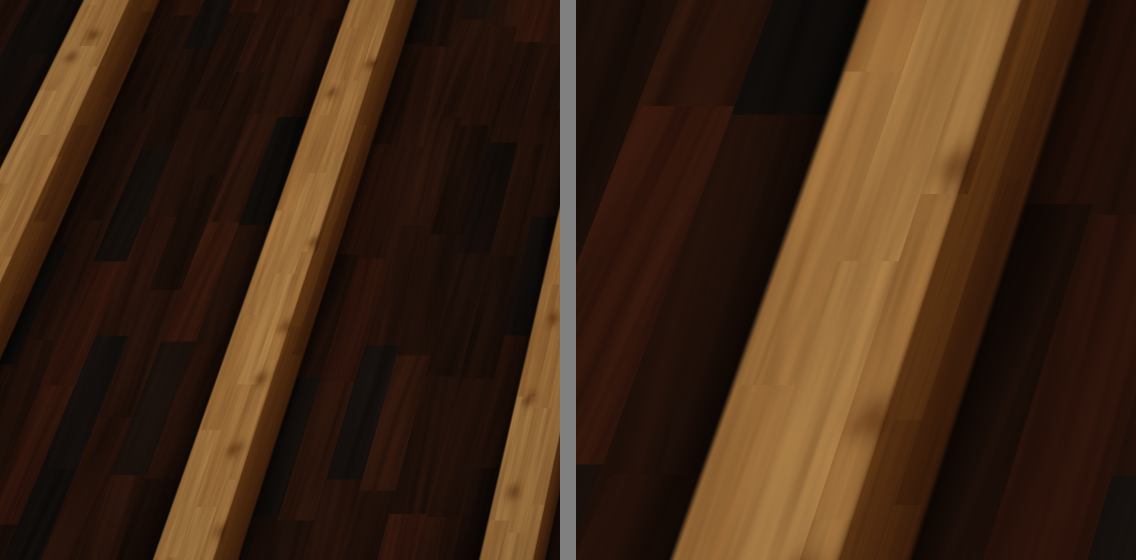
Left, the full canvas; right, a detail of the centre.
A Shadertoy shader for this texture:

```glsl
const vec3 FLOOR_DARK = vec3(0.085, 0.046, 0.028);
const vec3 FLOOR_WARM = vec3(0.155, 0.073, 0.038);
const vec3 FLOOR_RED  = vec3(0.210, 0.085, 0.045);
const vec3 FLOOR_COOL = vec3(0.055, 0.050, 0.045);
const vec3 BAR_LIGHT  = vec3(0.600, 0.440, 0.245);
const vec3 BAR_TAN    = vec3(0.530, 0.350, 0.170);
const vec3 SIDE_LIGHT = vec3(0.330, 0.185, 0.065);
const vec3 SIDE_DARK  = vec3(0.210, 0.100, 0.035);
const vec3 KNOT_TINT  = vec3(0.660, 0.540, 0.420);

const float EDGE_SOFT = 0.0025;      // softness of the bar edges
const float SHADOW_REACH = 0.026;    // falloff of shade beside a bar
const float LANE_BOTTOM = 0.601;     // bar spacing at the lower edge
const float LANE_TOP = 0.4675;       // bar spacing at the upper edge
const float START_BOTTOM = 0.273;    // middle bar, left edge below
const float START_TOP = 0.625;       // middle bar, left edge above
const float STRIPS_PER_LANE = 9.0;
const float FLOOR_BLOCK = 0.27;      // length of a floor block
const float BAR_BLOCK = 0.24;        // length of a bar lamination
const float KNOT_SPACING = 0.13;
const int SAMPLES = 2;

float hash(vec2 p) {
    vec3 q = fract(vec3(p.xyx) * 0.1031);
    q += dot(q, q.yzx + 33.33);
    return fract((q.x + q.y) * q.z);
}

float noise(vec2 p) {
    vec2 i = floor(p), f = fract(p);
    f = f * f * (3.0 - 2.0 * f);
    return mix(mix(hash(i), hash(i + vec2(1, 0)), f.x),
               mix(hash(i + vec2(0, 1)), hash(i + vec2(1, 1)), f.x), f.y);
}

// Staggered blocks: strip and block number at a point
vec2 blockId(vec2 p, float blockLength) {
    float strip = floor(p.x);
    return vec2(strip, floor(p.y / blockLength + 7.0 * hash(vec2(strip, 3.7))));
}

// Dark parquet; p.x counts lanes, p.y runs along them
vec3 floorWood(vec2 p) {
    vec2 id = blockId(vec2(p.x * STRIPS_PER_LANE, p.y), FLOOR_BLOCK) + 40.0;
    float tone = hash(id), hue = hash(id + 17.3);
    vec3 color = mix(FLOOR_DARK, FLOOR_WARM, 0.15 + 0.85 * tone);
    color = mix(color, FLOOR_RED, 0.55 * smoothstep(0.72, 0.95, hue));
    color = mix(color, FLOOR_COOL, 0.8 * smoothstep(0.22, 0.08, hue));

    // Grain leans differently in every block
    float lean = (hash(id + 5.1) - 0.5) * 0.25;
    float bend = 0.015 * noise(p * vec2(5.0, 4.0) + id);
    vec2 g = vec2(p.x + lean * p.y + bend, p.y) + id * 3.0;
    float streak = noise(g * vec2(52.0, 3.5));
    float fiber = noise(g * vec2(150.0, 9.0));
    float cloud = noise(p * vec2(7.0, 5.0) + 30.0);
    return color * (0.55 + 0.45 * streak + 0.2 * fiber + 0.25 * cloud);
}

// Soft elongated knots scattered along a bar
float knots(vec2 p, float bar) {
    float sum = 0.0, cell = floor(p.y / KNOT_SPACING);
    for (float i = -1.0; i <= 1.0; i++) {
        vec2 id = vec2(cell + i + 20.0, bar * 9.0 + 50.0);
        vec2 center = vec2(hash(id), (cell + i + hash(id + 4.4)) * KNOT_SPACING);
        vec2 d = (p - center) / vec2(0.13, 0.016);
        d.x += 0.6 * noise(p * vec2(6.0, 60.0)) - 0.3;
        sum += step(0.4, hash(id + 8.8)) * exp(-dot(d, d));
    }
    return min(sum, 1.0);
}

// Pale laminated wood; p.x is 0 to 1 on top and 1 to 2 on the side
vec3 barWood(vec2 p, float bar) {
    vec2 id = blockId(vec2(p.x * 2.6 + bar * 11.0 + 60.0, p.y), BAR_BLOCK);
    float tone = hash(id + 2.6);
    float streak = noise(p * vec2(13.0, 7.0) + id * 5.0);
    float fiber = noise(p * vec2(38.0, 16.0) + id);
    vec3 top = mix(BAR_TAN, BAR_LIGHT, clamp(0.65 * tone + 0.55 * streak, 0.0, 1.0));
    vec3 side = mix(SIDE_LIGHT, SIDE_DARK, clamp(p.x - 1.0 + 0.5 * (tone - 0.5), 0.0, 1.0));
    vec3 color = mix(top, side, smoothstep(0.97, 1.03, p.x));
    color *= 0.9 + 0.1 * streak + 0.1 * fiber;
    return color * mix(vec3(1), KNOT_TINT, 0.75 * knots(p, bar));
}

vec3 scene(vec2 p) {
    // Receding lane coordinates
    float lane = mix(LANE_BOTTOM, LANE_TOP, p.y);
    float along = p.y * LANE_BOTTOM / lane;
    vec2 ground = vec2((p.x - mix(START_BOTTOM, START_TOP, p.y)) / lane, along);
    vec3 color = floorWood(ground);

    for (float k = -1.0; k <= 1.0; k++) {
        // Left edge, ridge and right edge of this bar
        float left = mix(START_BOTTOM + LANE_BOTTOM * k - 0.018 * k * k,
                         START_TOP + LANE_TOP * k - 0.008 * k * k, p.y);
        float ridge = left + mix(0.108 - 0.012 * k, 0.081, p.y);
        float right = ridge + mix(0.044 - 0.023 * k, 0.040 - 0.015 * k, p.y);

        float gap = max(max(left - p.x, p.x - right), 0.0);
        color *= 1.0 - 0.65 * exp(-gap / SHADOW_REACH);

        float across = p.x < ridge ? (p.x - left) / (ridge - left)
                                   : 1.0 + (p.x - ridge) / (right - ridge);
        float cover = smoothstep(-EDGE_SOFT, EDGE_SOFT, min(p.x - left, right - p.x));
        color = mix(color, barWood(vec2(across, along), k), cover);
    }
    vec2 c = p - 0.5;
    return color * (1.04 - 0.22 * dot(c, c));
}

void mainImage(out vec4 fragColor, in vec2 fragCoord) {
    vec3 sum = vec3(0);
    for (int i = 0; i < SAMPLES * SAMPLES; i++) {
        vec2 offset = (vec2(i % SAMPLES, i / SAMPLES) + 0.5) / float(SAMPLES) - 0.5;
        sum += scene((fragCoord + offset) / iResolution.xy);
    }
    fragColor = vec4(sum / float(SAMPLES * SAMPLES), 1.0);
}
```
